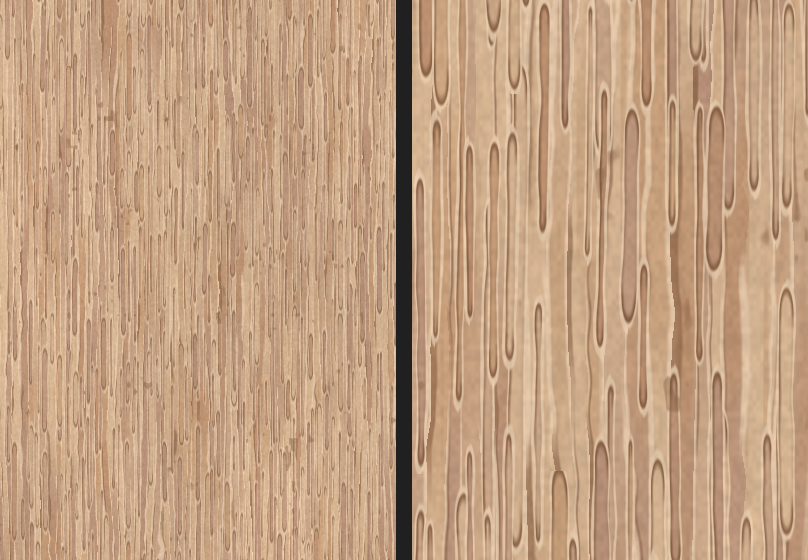
Left: the whole. Right: its middle third, enlarged.
Reproduce this texture procedurally as a Shadertoy shader.

```glsl
float hash(vec2 p) {
    vec3 q = fract(p.xyx * vec3(.1031, .1030, .0973));
    q += dot(q, q.yzx + 33.33);
    return fract((q.x + q.y) * q.z);
}

float noise(vec2 p) {
    vec2 i = floor(p), f = fract(p);
    f = f * f * (3. - 2. * f);
    return mix(mix(hash(i), hash(i + vec2(1, 0)), f.x),
               mix(hash(i + vec2(0, 1)), hash(i + vec2(1, 1)), f.x), f.y);
}

const vec3 CREAM = vec3(.91, .80, .68);
const vec3 TAN = vec3(.845, .715, .58);
const vec3 ROSE = vec3(.725, .572, .475);
const vec3 OCHRE = vec3(.75, .57, .42);
const vec3 UMBER = vec3(.50, .34, .23);

// Straw colour running from dusty rose to pale tan
vec3 strawColor(float tone, float warmth) {
    vec3 c = mix(ROSE, TAN, smoothstep(.15, .8, tone));
    return mix(c, OCHRE, .6 * smoothstep(.6, .95, warmth));
}

// Continuous strips with broken ridges and shadow lines
vec3 baseStrips(vec2 p) {
    float x = p.x * 88. + 1.2 * noise(vec2(p.x * 40., p.y * 4.))
            + .25 * noise(vec2(p.x * 90., p.y * 50.));
    float id = floor(x), f = x - id;
    vec3 c = strawColor(noise(vec2(id, p.y * 3.)) + .1, noise(vec2(id + 70., p.y * 4.)));
    float streak = noise(vec2(p.x * 260., p.y * 7.));
    c = mix(c, OCHRE, .4 * smoothstep(.6, .9, streak));
    float shade = smoothstep(.32, .18, f) * smoothstep(.35, .75, noise(vec2(id + 20., p.y * 14.)));
    c = mix(c, UMBER, .55 * shade);
    float ridge = smoothstep(.2, .06, min(f, 1. - f));
    return mix(c, CREAM, .85 * ridge * smoothstep(.25, .6, noise(vec2(id + 40., p.y * 11.))));
}

// Long sunken slivers with tapered ends, pale rims and dark inner edges
vec3 slivers(vec3 c, vec2 p, float columns, float rows, float seed) {
    float aa = .8 / iResolution.y;
    p.x += .004 * noise(vec2(p.x * 30. + seed, p.y * 5.));
    float wobble = .0014 * (noise(vec2(p.x * 120., p.y * 45.) + seed) - .5);
    for (float i = -1.; i <= 1.; i++) {
        float column = floor(p.x * columns) + i;
        float y = p.y * rows + 7. * hash(vec2(column, seed));
        vec2 id = vec2(column, floor(y) + seed);
        if (hash(id + 3.) > .72) continue;
        float size = hash(id + 11.);
        float halfLength = mix(.12, .43, hash(id + 17.)) / rows;
        float radius = mix(.0016, .0048, size * size);
        float dx = p.x - (column + .25 + .5 * hash(id + 23.)) / columns;
        float dy = (fract(y) - .5) / rows;
        float beyond = max(abs(dy) - halfLength, 0.);
        float d = length(vec2(dx, beyond / 3.5)) - radius + wobble;

        float rimWidth = .0006 + .0014 * noise(vec2(column * 5. + sign(dx), p.y * 25.));
        float rim = smoothstep(rimWidth + aa, rimWidth - aa, d);
        c = mix(c, CREAM, .85 * rim);

        vec3 fill = strawColor(hash(id + 31.) * .85, hash(id + 37.));
        float tip = smoothstep(-.014, .004, abs(dy) - halfLength);
        float side = smoothstep(.001, -.001, dx) * noise(vec2(column + 9., p.y * 16.));
        float inner = smoothstep(-.0022, -.0002, d);
        fill = mix(fill, UMBER, inner * clamp(.75 * tip + .8 * side + .12, 0., .85));
        c = mix(c, fill, smoothstep(aa, -aa, d));
    }
    return c;
}

void mainImage(out vec4 fragColor, in vec2 fragCoord) {
    vec2 p = fragCoord / iResolution.y;
    vec3 c = baseStrips(p);
    c = slivers(c, p, 58., 3.2, 5.);
    c = slivers(c, p + .37, 74., 5.5, 131.);

    // Small dark flecks
    float fleck = noise(vec2(p.x * 170., p.y * 80.) + 50.) * noise(p * 23.);
    c = mix(c, UMBER, .4 * smoothstep(.66, .8, fleck));

    // Fibre grain and broad tonal drift
    float grain = noise(p * vec2(430., 300.)) + .6 * noise(p * vec2(210., 130.)) - .8;
    float drift = noise(p * vec2(6., 2.) + 4.) - .5;
    c *= 1. + .075 * grain + .07 * drift;
    fragColor = vec4(c, 1.);
}
```
